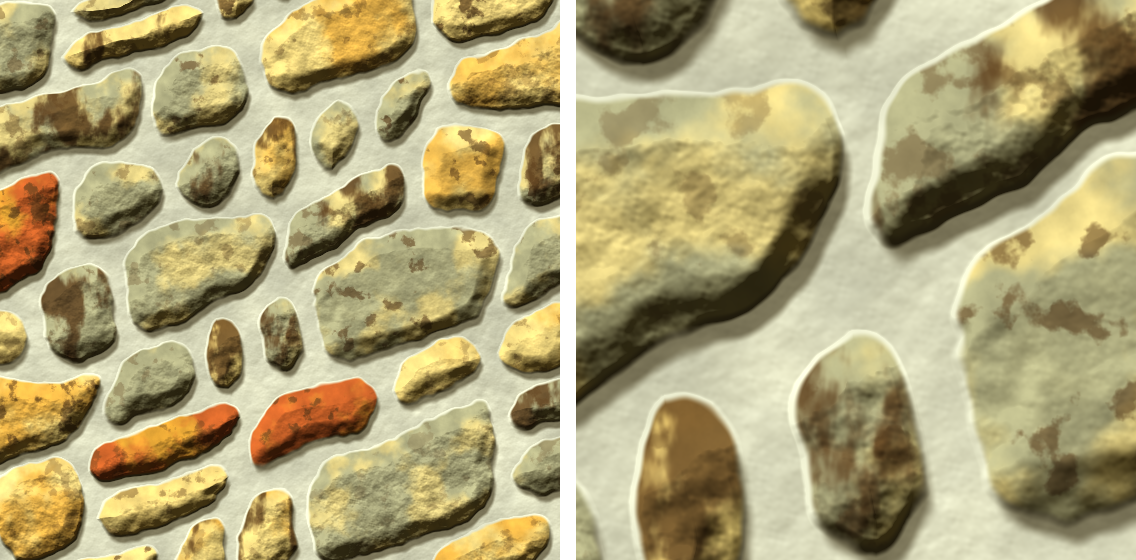
Left: the whole. Right: its middle third, enlarged.
This texture is drawn by a Shadertoy shader. Its source:

```glsl
#define STONE_SIZE vec2(0.25, 0.168)
#define ROW_SLOPE 0.31
#define JOINT 0.031
#define RELIEF 0.030
#define ROUGHNESS 0.017
#define LIGHT_DIR vec2(-0.35, 0.94)
#define SHADOW_SHIFT vec2(-0.006, 0.015)

const vec3 MORTAR = vec3(0.87, 0.87, 0.75);
const vec3 CREAM = vec3(0.93, 0.83, 0.49);
const vec3 OCHRE = vec3(0.86, 0.62, 0.20);
const vec3 OLIVE = vec3(0.66, 0.65, 0.48);
const vec3 RUST = vec3(0.78, 0.38, 0.16);
const vec3 UMBER = vec3(0.33, 0.22, 0.10);
const vec3 SHADE = vec3(0.25, 0.22, 0.13);

float hash(vec2 p) {
    vec3 q = fract(vec3(p.xyx) * 0.1031);
    q += dot(q, q.yzx + 33.33);
    return fract((q.x + q.y) * q.z);
}

float noise(vec2 p) {
    vec2 i = floor(p), f = fract(p);
    f = f * f * (3.0 - 2.0 * f);
    return mix(mix(hash(i), hash(i + vec2(1, 0)), f.x),
               mix(hash(i + vec2(0, 1)), hash(i + vec2(1, 1)), f.x), f.y);
}

float fbm(vec2 p) {
    float sum = 0.0, amp = 0.52;
    for (int i = 0; i < 5; i++) {
        sum += amp * noise(p);
        p = mat2(1.6, 1.2, -1.2, 1.6) * p + 7.3;
        amp *= 0.5;
    }
    return sum;
}

vec2 wobble(vec2 p) {
    return vec2(noise(p), noise(p + 40.0)) - 0.5;
}

// Wavy bed joint below a row
float bedJoint(float x, float row) {
    return row + 0.5 * (noise(vec2(x * 0.9 + row * 5.7, row + 30.0)) - 0.5);
}

// Leaning upright joint left of a stone
float sideJoint(float col, float row, float t) {
    vec2 id = vec2(col, row);
    return col + 0.52 * (hash(id + 50.0) - 0.5) + 0.35 * (hash(id + 90.0) - 0.5) * (t - 0.5);
}

// x: depth inside the nearest stone, yz: stone id
vec3 findStone(vec2 p) {
    p += 0.026 * wobble(p * 9.0) + 0.011 * wobble(p * 28.0) + 0.004 * wobble(p * 75.0);
    vec2 q = vec2(p.x, p.y - ROW_SLOPE * p.x) / STONE_SIZE + 20.0;
    float row = floor(q.y);
    row += step(bedJoint(q.x, row + 1.0), q.y) - step(q.y, bedJoint(q.x, row));
    float bottom = bedJoint(q.x, row), top = bedJoint(q.x, row + 1.0);
    float t = (q.y - bottom) / (top - bottom);
    q.x += 0.5 * mod(row, 2.0) + 0.3 * hash(vec2(row, 4.0));
    float col = floor(q.x);
    col += step(sideJoint(col + 1.0, row, t), q.x) - step(q.x, sideJoint(col, row, t));
    vec2 lo = vec2(sideJoint(col, row, t), bottom);
    vec2 hi = vec2(sideJoint(col + 1.0, row, t), top);
    // Some places hold two smaller stones
    vec2 id = vec2(col, row);
    float split = hash(id + 11.0);
    if (split > 0.70) {
        vec2 axis = split > 0.82 ? vec2(1, 0) : vec2(0, 1);
        vec2 cut = mix(lo, hi, 0.42 + 0.16 * hash(id + 13.0));
        float side = step(dot(cut, axis), dot(q, axis));
        lo = mix(lo, cut, axis * side);
        hi = mix(hi, cut, axis * (1.0 - side));
        id += 100.0 * side;
    }
    vec2 inset = min(q - lo, hi - q) * STONE_SIZE - JOINT * (0.38 + 0.28 * hash(id + 17.0));
    float radius = mix(0.035, 0.06, hash(id + 19.0));
    return vec3(radius - length(max(radius - inset, 0.0)), id);
}

float height(vec2 p) {
    vec3 s = findStone(p);
    float rough = mix(0.3, 0.6 + 0.8 * hash(s.yz + 23.0), smoothstep(-0.004, 0.006, s.x));
    return RELIEF * smoothstep(-0.004, 0.034, s.x) + ROUGHNESS * rough * fbm(p * 21.0);
}

vec3 stoneColor(vec2 p, vec2 id) {
    float kind = hash(id + 29.0);
    float mottle = fbm(p * 13.0 + id * 7.0);
    vec3 col = mix(CREAM, OCHRE, smoothstep(0.38, 0.66, mottle) * hash(id + 31.0));
    if (kind > 0.56) col = mix(OLIVE, CREAM, 0.7 * smoothstep(0.48, 0.68, mottle));
    if (kind > 0.88) col = mix(OCHRE, RUST, smoothstep(0.34, 0.56, mottle));
    // Dark stains, fine grain and pits
    float stain = smoothstep(0.50, 0.66, fbm(p * vec2(24.0, 13.0) + id * 3.0));
    col = mix(col, UMBER, 0.8 * stain * step(0.76, hash(id + 37.0)));
    col *= 0.84 + 0.32 * fbm(p * 48.0);
    float pits = smoothstep(0.60, 0.72, fbm(p * 42.0 + 60.0));
    return mix(col, UMBER, pits * (0.2 + 0.5 * hash(id + 41.0)));
}

void mainImage(out vec4 fragColor, in vec2 fragCoord) {
    vec2 p = fragCoord / iResolution.y;
    vec3 s = findStone(p);
    // Mortar with shadows thrown by the stones above
    vec3 mortar = MORTAR * (0.86 + 0.26 * fbm(p * 18.0));
    float shadow = smoothstep(-0.003, 0.006, findStone(p + SHADOW_SHIFT).x);
    mortar = mix(mortar, vec3(0.40, 0.37, 0.26), 0.8 * shadow);
    vec3 col = mix(mortar, stoneColor(p, s.yz), smoothstep(-0.002, 0.003, s.x));
    // Raking sunlight from the upper left
    vec2 e = vec2(0.002, 0.0);
    vec2 slope = (vec2(height(p + e.xy), height(p + e.yx)) - height(p)) / e.x;
    float light = 0.97 - 0.72 * dot(slope, LIGHT_DIR);
    col *= mix(SHADE, vec3(1.0), clamp(light, 0.0, 1.16));
    fragColor = vec4(clamp(col, 0.0, 1.0), 1.0);
}
```
